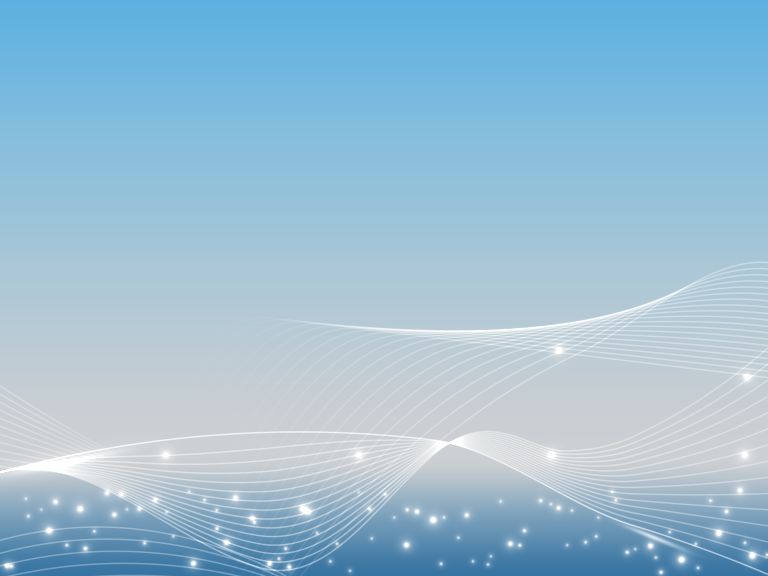
A Shadertoy shader for this background:

```glsl
float hash(float n) {
    n = fract(n * 0.1031);
    n *= n + 33.33;
    n *= n + n;
    return fract(n);
}

// Thin antialiased line along the zero level of a field
float stroke(float field) {
    float px = 1.0 / iResolution.y;
    float dist = abs(field) * px / max(length(vec2(dFdx(field), dFdy(field))), 1e-5);
    return 1.0 - smoothstep(0.0, 0.0008 + px, dist);
}

// Main ribbon: s = 0 is the arching edge, s = 1 the dipping edge
float mainRibbon(float x, float s) {
    float arch = 0.18 + 0.27 * x - 0.26 * x * x - 0.075 * smoothstep(0.75, 1.1, x);
    float spread = x * x * (x - 0.78) * mix(3.5, 0.4, smoothstep(0.45, 0.98, x));
    return arch + spread * pow(s, mix(0.6, 1.0, smoothstep(0.2, 0.7, x)));
}

// Upper ribbon: each line climbs to a shared ridge, then fans out
float upperRibbon(float x, float s) {
    float crest = mix(0.47, 1.0, s);
    float d = x - crest;
    float run = 1.34 - crest;
    float ridge = 0.448 - 0.12 * (x - 0.47);
    float t = d / run;
    float rise = 0.2 * s * t;
    return ridge + (d < 0.0 ? rise - mix(5.0, 0.7, s) * d * d : rise * (1.0 + t - t * t));
}

float sparkle(vec2 p, vec2 center, float size) {
    float r = length(p - center) / size;
    return exp(-r * r * 5.0) + 0.35 * exp(-r * r * 0.7);
}

// Stretched glow lying along a slope
float streak(vec2 p, vec2 center, float slope, vec2 size) {
    vec2 axis = normalize(vec2(1.0, slope));
    vec2 q = p - center;
    q = vec2(dot(q, axis), dot(q, vec2(-axis.y, axis.x))) / size;
    return exp(-dot(q, q));
}

vec3 backdrop(vec2 p) {
    vec3 sky = mix(vec3(0.805, 0.815, 0.825), vec3(0.65, 0.775, 0.84), smoothstep(0.18, 0.64, p.y));
    sky = mix(sky, vec3(0.51, 0.74, 0.87), clamp((p.y - 0.54) / 0.26, 0.0, 1.0));
    sky = mix(sky, vec3(0.36, 0.69, 0.88), clamp((p.y - 0.78) / 0.22, 0.0, 1.0));

    vec3 water = mix(vec3(0.50, 0.64, 0.74), sky, smoothstep(0.09, 0.21, p.y));
    water = mix(vec3(0.21, 0.45, 0.63), water, smoothstep(-0.01, 0.13, p.y));

    // Crisp shoreline at the left, dissolving to the right
    float above = smoothstep(0.0, 0.012, p.y - mainRibbon(p.x, 1.0));
    return mix(water, sky, above * (1.0 - smoothstep(0.05, 0.35, p.x)));
}

void mainImage(out vec4 fragColor, in vec2 fragCoord) {
    vec2 p = fragCoord / iResolution.xy * vec2(4.0 / 3.0, 1.0);
    vec3 color = backdrop(p);
    float light = 0.0;

    // Main ribbon
    for (int i = 0; i < 15; i++) {
        float s = float(i) / 14.0;
        float edge = i == 0 ? 0.75 : 0.45;
        light += edge * stroke(p.y - mainRibbon(p.x, s)) * mix(1.0, 0.75, smoothstep(0.9, 1.3, p.x));
    }

    // Upper ribbon, faint at the left
    float upperFade = 0.36 * smoothstep(0.3, 0.95, p.x);
    for (int i = 0; i < 19; i++) {
        light += upperFade * stroke(p.y - upperRibbon(p.x, float(i) / 18.0));
    }

    // Fan falling in from the left edge
    float fanFade = 0.3 * (1.0 - smoothstep(0.04, 0.26, p.x));
    for (int i = 0; i < 11; i++) {
        float s = float(i) / 10.0;
        float y = 0.19 + 0.14 * s - p.x * (0.1 + 0.55 * s) + 0.3 * s * p.x * p.x;
        light += fanFade * stroke(p.y - y);
    }

    // Low swells in the water
    for (int i = 0; i < 5; i++) {
        float k = float(i);
        float y = 0.085 - 0.021 * k - (0.8 - 0.08 * k) * pow(p.x - 0.17 - 0.015 * k, 2.0);
        light += 0.32 * stroke(p.y - y);
    }

    // Sparkles scattered through the water
    for (int i = 0; i < 85; i++) {
        float n = float(i) * 3.0 + 1.0;
        vec2 center = vec2((float(i) + hash(n)) / 85.0 * 1.334, 0.005 + 0.145 * hash(n + 71.0));
        float pick = hash(n + 173.0);
        light += sparkle(p, center, 0.005 + 0.008 * pick * pick) * (0.5 + 0.5 * pick);
    }

    // Brighter sparkles along the ribbons
    for (int i = 0; i < 6; i++) {
        float k = float(i);
        vec2 center = i < 4 ? vec2(0.288 + 0.335 * k, 0.21)
                            : vec2(0.97 + 0.327 * (k - 4.0), 0.392 - 0.047 * (k - 4.0));
        light += sparkle(p, center, 0.013);
    }

    // Glints
    light += 0.85 * streak(p, vec2(0.115, 0.198), 0.2, vec2(0.085, 0.006));
    light += 0.3 * streak(p, vec2(0.09, 0.195), 0.2, vec2(0.12, 0.018));
    light += 0.7 * streak(p, vec2(1.135, 0.067), -0.4, vec2(0.05, 0.004));

    color = mix(color, vec3(1.0), clamp(light, 0.0, 1.0));
    fragColor = vec4(color, 1.0);
}
```
